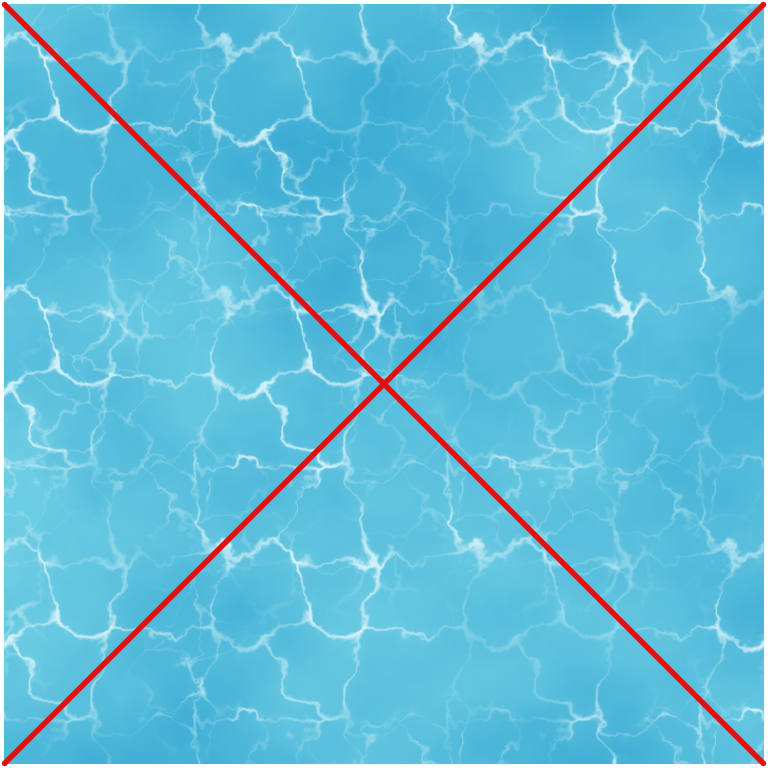
Write a WebGL 1 fragment shader that draws this texture.

```glsl
precision highp float;
uniform vec2 u_resolution;

const vec3 DEEP_WATER = vec3(0.19, 0.645, 0.815);
const vec3 LIGHT_WATER = vec3(0.42, 0.80, 0.89);
const vec3 FOAM = vec3(0.86, 0.96, 0.98);
const vec3 FRAME_WHITE = vec3(0.98, 1.0, 1.0);
const vec3 CROSS_RED = vec3(0.89, 0.06, 0.05);
const float NO_REPEAT = 256.0;

vec2 hash2(vec2 p) {
  vec3 h = fract(p.xyx * vec3(0.1031, 0.1030, 0.0973));
  h += dot(h, h.yzx + 33.33);
  return fract((h.xx + h.yz) * h.zy);
}

// Value noise that tiles after "period" cells
float noise(vec2 p, float period) {
  vec2 cell = floor(p);
  vec2 f = fract(p);
  f = f * f * (3.0 - 2.0 * f);
  float a = hash2(mod(cell, period)).x;
  float b = hash2(mod(cell + vec2(1.0, 0.0), period)).x;
  float c = hash2(mod(cell + vec2(0.0, 1.0), period)).x;
  float d = hash2(mod(cell + 1.0, period)).x;
  return mix(mix(a, b, f.x), mix(c, d, f.x), f.y);
}

float fbm(vec2 p, float period) {
  float sum = 0.0;
  float weight = 0.5;
  for (int i = 0; i < 5; i++) {
    sum += weight * noise(p, period);
    p = p * 2.0 + 7.0;
    period *= 2.0;
    weight *= 0.5;
  }
  return sum / 0.96875;
}

vec2 cellPoint(vec2 cell, float period, float seed) {
  return cell + 0.1 + 0.8 * hash2(mod(cell, period) + seed);
}

// Distances to the nearest and second nearest Voronoi edges
vec2 cellEdges(vec2 p, float period, float seed) {
  vec2 base = floor(p);
  vec2 nearest = vec2(0.0);
  float best = 9.0;
  for (int y = -1; y <= 1; y++) {
    for (int x = -1; x <= 1; x++) {
      vec2 r = cellPoint(base + vec2(x, y), period, seed) - p;
      if (dot(r, r) < best) {
        best = dot(r, r);
        nearest = r;
      }
    }
  }
  vec2 edges = vec2(9.0);
  for (int y = -2; y <= 2; y++) {
    for (int x = -2; x <= 2; x++) {
      vec2 r = cellPoint(base + vec2(x, y), period, seed) - p;
      vec2 across = r - nearest;
      if (dot(across, across) > 0.0001) {
        float d = dot(0.5 * (r + nearest), normalize(across));
        edges = d < edges.x ? vec2(d, edges.x) : vec2(edges.x, min(edges.y, d));
      }
    }
  }
  return edges;
}

// Bent bright threads that swell where they meet
float veins(vec2 tile, float cells, float seed, float thickness) {
  vec2 p = tile * cells;
  vec2 bend = vec2(fbm(p * 2.0 + seed, cells * 2.0),
                   fbm(p * 2.0 + seed + 3.0, cells * 2.0)) - 0.5;
  vec2 edges = cellEdges(p + 0.75 * bend, cells, seed);
  float junction = exp(-9.0 * edges.y);
  float strength = smoothstep(0.3, 0.7, noise(p * 2.0 + seed + 5.0, cells * 2.0));
  float width = thickness * (0.6 + 0.6 * strength + 1.6 * junction);
  float core = 1.0 - smoothstep(0.0, width, edges.x);
  float halo = 0.16 * exp(-edges.x / (2.2 * thickness));
  return (core + halo) * (0.2 + 0.5 * strength + 0.5 * junction);
}

float segmentDistance(vec2 p, vec2 a, vec2 b) {
  vec2 ab = b - a;
  return length(p - a - ab * clamp(dot(p - a, ab) / dot(ab, ab), 0.0, 1.0));
}

void main() {
  vec2 uv = gl_FragCoord.xy / u_resolution;
  float pixel = 1.0 / min(u_resolution.x, u_resolution.y);

  // Cloudy water, darker toward the top right
  float cloud = fbm(uv * vec2(4.0, 5.0) + 11.0, NO_REPEAT) - 0.5;
  float tone = 0.54 + 1.25 * cloud - 0.22 * (uv.y - 0.5) - 0.1 * (uv.x - 0.5);
  vec3 color = mix(DEEP_WATER, LIGHT_WATER, clamp(tone, 0.0, 1.0));

  // Repeating light threads, faded unevenly over the surface
  vec2 tile = uv * 3.04 + 0.2;
  float fade = smoothstep(0.2, 0.8, noise(uv * 6.0 + 31.0, NO_REPEAT));
  float fineFade = smoothstep(0.4, 0.85, noise(uv * 8.0 + 57.0, NO_REPEAT));
  float light = veins(tile, 3.0, 17.0, 0.036) * mix(0.3, 0.95, fade);
  light += veins(tile, 5.0, 43.0, 0.045) * 0.4 * fineFade;
  color = mix(color, FOAM, clamp(light, 0.0, 0.9));

  // White frame and red diagonals
  vec2 toSide = min(uv, 1.0 - uv);
  float inside = smoothstep(-0.5, 0.5, (min(toSide.x, toSide.y) - 0.0052) / pixel);
  color = mix(FRAME_WHITE, color, inside);
  float cross = min(segmentDistance(uv, vec2(0.006), vec2(0.994)),
                    segmentDistance(uv, vec2(0.006, 0.994), vec2(0.994, 0.006)));
  float ink = 1.0 - smoothstep(-0.7, 0.7, (cross - 0.0036) / pixel);
  gl_FragColor = vec4(mix(color, CROSS_RED, ink), 1.0);
}
```
